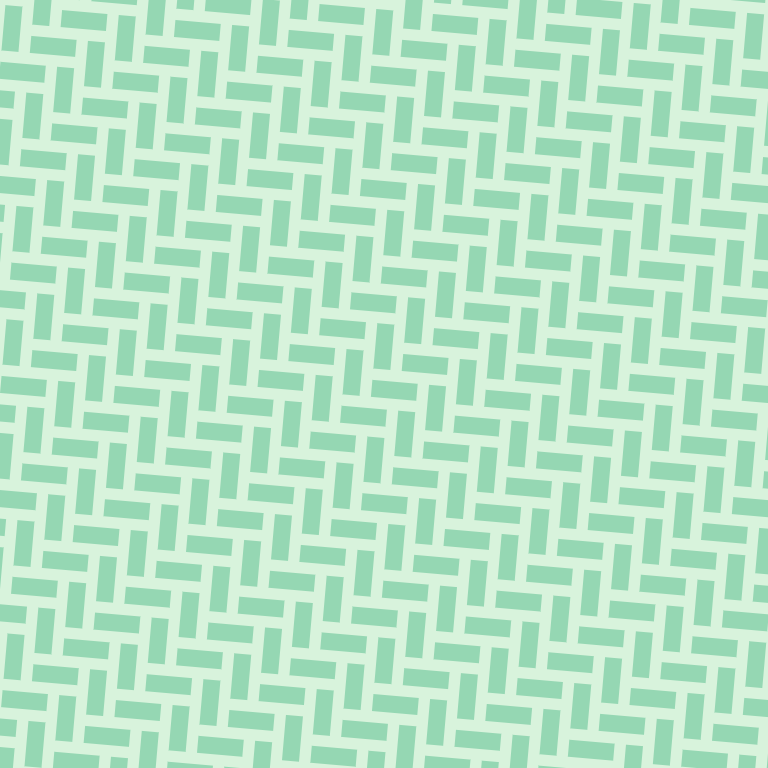
Give the GLSL for this pattern, as a Shadertoy shader.

```glsl
// Flat two-tone herringbone of separated 2:1 bricks, tilted slightly clockwise.
// Each brick direction is a box repeated on a sheared lattice: every row steps
// one unit sideways, and bricks recur every four units along the row.

const float UNITS_ACROSS = 27.0;               // brick widths per canvas height
const float TILT = radians(5.0);               // clockwise turn of the weave
const float GAP = 0.4;                         // joint width, in brick widths
const float ROW_PERIOD = 4.0;                  // repeat length along one row
const vec2 FLAT_CENTER = vec2(0.38, -0.19);    // a flat brick near the middle
const vec2 UPRIGHT_OFFSET = vec2(-0.5, 1.5);   // from flat to upright brick
const vec3 JOINT_COLOR = vec3(0.847, 0.953, 0.863);
const vec3 BRICK_COLOR = vec3(0.584, 0.843, 0.702);

float boxDistance(vec2 p, vec2 halfSize) {
    vec2 d = abs(p) - halfSize;
    return length(max(d, 0.0)) + min(max(d.x, d.y), 0.0);
}

// Distance to the nearest flat brick on the stepped lattice
float steppedBricks(vec2 p) {
    p -= floor(p.y + 0.5);
    p.x = mod(p.x + 0.5 * ROW_PERIOD, ROW_PERIOD) - 0.5 * ROW_PERIOD;
    return boxDistance(p, vec2(1.0, 0.5) - 0.5 * GAP);
}

void mainImage(out vec4 fragColor, in vec2 fragCoord) {
    // Centered, tilted coordinates in brick widths
    float unitsPerPixel = UNITS_ACROSS / iResolution.y;
    vec2 p = (fragCoord - 0.5 * iResolution.xy) * unitsPerPixel;
    float c = cos(TILT), s = sin(TILT);
    p = mat2(c, s, -s, c) * p - FLAT_CENTER;

    // Upright bricks are the same lattice with the axes swapped
    float flatBricks = steppedBricks(p);
    float uprightBricks = steppedBricks((p - UPRIGHT_OFFSET).yx);
    float d = min(flatBricks, uprightBricks);

    // Edge smoothing over one pixel
    float coverage = clamp(0.5 - d / unitsPerPixel, 0.0, 1.0);
    fragColor = vec4(mix(JOINT_COLOR, BRICK_COLOR, coverage), 1.0);
}
```
